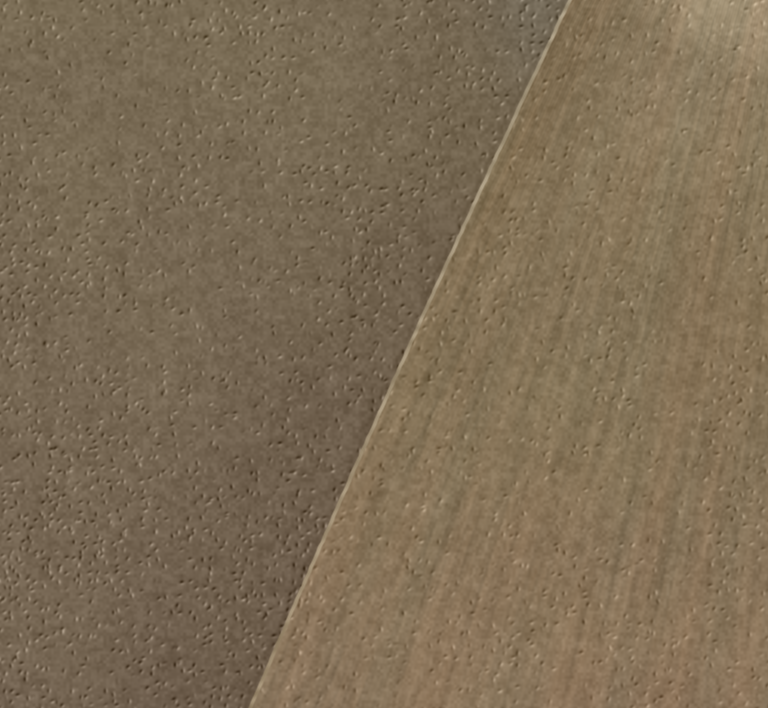
Reproduce this texture procedurally as a Shadertoy shader.

```glsl
// Two ploughed fields seen from above, parted by a thin pale diagonal track.

vec2 hash2(vec2 cell) {
    vec3 q = fract(cell.xyx * vec3(0.1031, 0.1030, 0.0973));
    q += dot(q, q.yzx + 33.33);
    return fract((q.xx + q.yz) * q.zy);
}

float valueNoise(vec2 p) {
    vec2 cell = floor(p);
    vec2 f = fract(p);
    f = f * f * (3.0 - 2.0 * f);
    float low = mix(hash2(cell).x, hash2(cell + vec2(1, 0)).x, f.x);
    float high = mix(hash2(cell + vec2(0, 1)).x, hash2(cell + vec2(1, 1)).x, f.x);
    return mix(low, high, f.y) - 0.5;
}

// Horizontal position of the track at height y, bowed slightly to the left
float trackX(float y) {
    return 0.326 + 0.416 * y - 0.022 * y * (1.0 - y);
}

// Layered sines warped by slow noise, stretched along the furrows
float furrows(float across, float along, float frequency) {
    float x = across * frequency + 1.6 * valueNoise(vec2(across * 9.0, along * 3.0));
    float waves = 0.5 * sin(x) + 0.3 * sin(x * 2.37 + 1.3) + 0.2 * sin(x * 4.71 + 4.0);
    return waves * (0.7 + valueNoise(vec2(across * 14.0, along * 5.0)));
}

// Scattered clods: each cell may hold a lit grain with a shadow beside it
float clods(vec2 p, float density) {
    vec2 cell = floor(p);
    float shade = 0.0;
    for (int j = -1; j <= 1; j++) {
        for (int i = -1; i <= 1; i++) {
            vec2 id = cell + vec2(i, j);
            vec2 traits = hash2(id + 71.0);
            vec2 d = p - id - 0.1 - 0.8 * hash2(id);
            float angle = 0.3 + 1.5 * traits.y;
            vec2 axis = vec2(cos(angle), sin(angle));
            float along = dot(d, axis);
            float side = dot(d, vec2(axis.y, -axis.x));
            float body = exp(-10.0 * along * along - 18.0 * side * side);
            float strength = smoothstep(1.0 - density, 1.3 - density, traits.x);
            float tone = fract(traits.y * 7.3) - 0.5;
            shade += strength * body * (side * 6.0 + 0.9 * tone);
        }
    }
    return shade;
}

// Fine soil grain in three sizes
float grain(vec2 p) {
    return 0.055 * valueNoise(p * 230.0) + 0.045 * valueNoise(p * 125.0 + 40.0)
         + 0.022 * valueNoise(p * 58.0 + 9.0);
}

vec3 leftField(vec2 uv, vec2 p, float gap) {
    vec3 soil = mix(vec3(0.455, 0.393, 0.320), vec3(0.475, 0.421, 0.332), smoothstep(0.1, 1.0, uv.y));
    soil -= vec3(0.027, 0.028, 0.024) * smoothstep(-0.32, -0.02, gap);
    // Cool haze beside the upper end of the track
    vec2 haze = (uv - vec2(0.70, 1.0)) / vec2(0.07, 0.12);
    soil += vec3(0.012, 0.028, 0.040) * exp(-dot(haze, haze));
    soil += 0.010 * furrows(uv.x, uv.y, 75.0);
    float density = mix(0.62, 0.36, smoothstep(0.1, 0.9, uv.y));
    density += 0.35 * valueNoise(p * 8.0 + 5.0);
    return soil + 0.19 * clods(p * 92.0, density);
}

vec3 rightField(vec2 uv, vec2 p, float gap) {
    vec3 soil = mix(vec3(0.540, 0.455, 0.355), vec3(0.520, 0.452, 0.342), smoothstep(0.0, 0.5, uv.y));
    soil += vec3(0.042, 0.044, 0.044) * smoothstep(0.55, 1.0, uv.y) * smoothstep(0.06, 0.2, gap);
    soil -= vec3(0.030) * smoothstep(0.11, 0.0, gap) * smoothstep(0.3, 0.9, uv.y);
    // Furrows fan out from the slant of the track towards vertical
    float fan = gap / (1.2 - trackX(uv.y));
    soil += vec3(0.019, 0.017, 0.016) * furrows(fan, uv.y, 62.0);
    soil += vec3(0.024, 0.021, 0.018) * furrows(fan + 3.0, uv.y, 170.0);
    soil += vec3(0.050, 0.042, 0.036) * valueNoise(vec2(fan * 125.0, uv.y * 17.0));
    soil += vec3(0.018, -0.002, -0.006) * valueNoise(vec2(fan * 22.0, uv.y * 4.0));
    // Pale patch cutting across the upper corner
    float corner = uv.y - 1.0 + 0.45 * (uv.x - 0.80);
    soil += vec3(0.065, 0.062, 0.060) * smoothstep(-0.035, 0.035, corner) * smoothstep(0.76, 0.88, uv.x);
    float density = 0.36 + 0.35 * valueNoise(vec2(fan * 18.0, uv.y * 7.0));
    return soil + 0.16 * clods(p * 88.0 + 19.0, density);
}

void mainImage(out vec4 fragColor, in vec2 fragCoord) {
    vec2 uv = fragCoord / iResolution.xy;
    vec2 p = fragCoord / iResolution.y;
    float pixel = 1.0 / iResolution.x;

    float wobble = 0.0010 * valueNoise(vec2(3.0, uv.y * 110.0));
    float gap = uv.x - trackX(uv.y) + wobble;

    vec3 color = mix(leftField(uv, p, gap), rightField(uv, p, gap),
                     smoothstep(-pixel, pixel, gap));
    color += grain(p) + vec3(0.016, 0.018, 0.010) * valueNoise(p * 9.0);

    // Track with a soft shadow on its left
    color -= 0.030 * exp(-pow((gap + 0.007) / 0.004, 2.0));
    float track = 1.0 - smoothstep(0.0008, 0.0030 + pixel, abs(gap));
    vec3 trackColor = mix(vec3(0.63, 0.56, 0.45), vec3(0.67, 0.62, 0.52), uv.y);
    trackColor += 0.14 * valueNoise(vec2(8.0, uv.y * 95.0));
    color = mix(color, trackColor, 0.9 * track);

    fragColor = vec4(color, 1.0);
}
```
